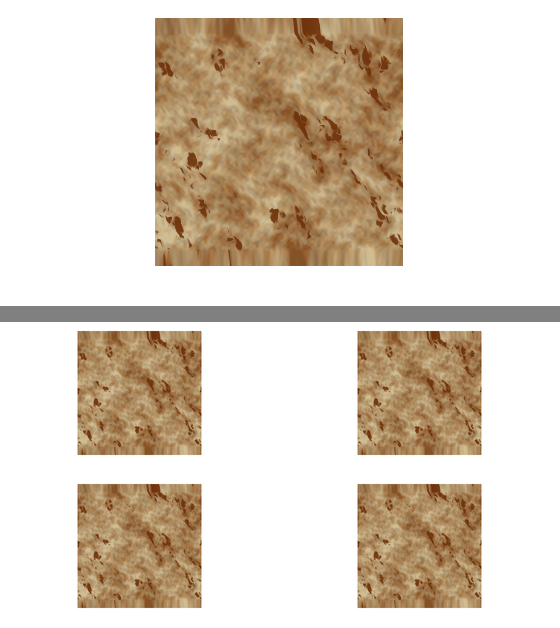
Top: one tile. Bottom: repeated 2 by 2.
Reproduce this texture procedurally as a WebGL 2 fragment shader.

```glsl
#version 300 es
precision highp float;
// Square slab of mottled tan granite with rusty speck clusters on a white ground.

uniform vec2 u_resolution;
out vec4 fragColor;

const float TAU = 6.2831853;

// Slab placement, in canvas heights
const vec2 SLAB_OFFSET = vec2(-0.003, 0.036);   // from the canvas centre
const float SLAB_HALF = 0.405;

// Stone colours, dark to light
const vec3 GROUND = vec3(1.0);
const vec3 RUST = vec3(0.43, 0.19, 0.04);
const vec3 UMBER = vec3(0.52, 0.32, 0.15);
const vec3 BROWN = vec3(0.60, 0.43, 0.26);
const vec3 TAN = vec3(0.65, 0.51, 0.34);
const vec3 SAND = vec3(0.71, 0.59, 0.42);
const vec3 CREAM = vec3(0.76, 0.67, 0.51);
const vec3 IVORY = vec3(0.81, 0.74, 0.58);

// Feature sizes, as whole repeats across the slab
const float MOTTLE_REPEATS = 7.0;
const float CLUSTER_REPEATS = 12.0;
const float SPECK_REPEATS = 32.0;
const float TINT_REPEATS = 22.0;
const float SPECK_RADIUS = 0.80;
const float TINT_AMOUNT = 0.09;
const float STREAK_BAND = 0.06;
const float STREAK_AMOUNT = 0.8;

// Integer turn and zoom, so that every octave still wraps
const mat2 TURN = mat2(2.0, 1.0, -1.0, 2.0);
// Integer shear that leans features down to the right
const mat2 LEAN = mat2(1.0, 1.0, 0.0, 1.0);

vec2 hash2(vec2 p) {
    vec3 q = fract(p.xyx * vec3(0.1031, 0.1030, 0.0973));
    q += dot(q, q.yzx + 33.33);
    return fract((q.xx + q.yz) * q.zy);
}

float wrappedNoise(vec2 p, float period, float seed) {
    vec2 cell = floor(p);
    vec2 f = fract(p);
    f = f * f * (3.0 - 2.0 * f);
    vec2 a = mod(cell, period) + seed;
    vec2 b = mod(cell + 1.0, period) + seed;
    float low = mix(hash2(a).x, hash2(vec2(b.x, a.y)).x, f.x);
    float high = mix(hash2(vec2(a.x, b.y)).x, hash2(b).x, f.x);
    return mix(low, high, f.y);
}

// Layered noise with zero mean and about unit spread
float mottle(vec2 uv) {
    float sum = 0.0;
    float weight = 0.66;
    vec2 p = uv * MOTTLE_REPEATS;
    for (int i = 0; i < 4; i++) {
        sum += weight * (wrappedNoise(p, MOTTLE_REPEATS, 17.0 * float(i)) - 0.5);
        weight *= 0.80;
        p = TURN * p;
    }
    return sum / 0.215;
}

// Cellular noise: signed distance to the nearest speck of random size
float speckDistance(vec2 uv, float cluster) {
    vec2 p = LEAN * uv * SPECK_REPEATS;
    vec2 cell = floor(p);
    float nearest = 2.0;
    for (int y = -1; y <= 1; y++) {
        for (int x = -1; x <= 1; x++) {
            vec2 id = cell + vec2(x, y);
            vec2 wrapped = mod(id, SPECK_REPEATS);
            float size = hash2(wrapped + 91.0).y;
            float d = length(id + hash2(wrapped + 53.0) - p);
            nearest = min(nearest, d - SPECK_RADIUS * size * cluster);
        }
    }
    return nearest;
}

vec3 stoneRamp(float tone) {
    vec3 c = mix(UMBER, BROWN, clamp((tone + 2.5) / 1.13, 0.0, 1.0));
    c = mix(c, TAN, clamp((tone + 1.37) / 0.84, 0.0, 1.0));
    c = mix(c, SAND, clamp(tone + 0.53, 0.0, 1.0));
    c = mix(c, CREAM, clamp((tone - 0.47) / 0.83, 0.0, 1.0));
    return mix(c, IVORY, clamp((tone - 1.3) / 0.9, 0.0, 1.0));
}

vec3 stone(vec2 uv) {
    // Streaked top and bottom bands, then a gentle wrapped warp
    float held = clamp(uv.y, STREAK_BAND, 1.0 - STREAK_BAND);
    uv.y = mix(uv.y, held, STREAK_AMOUNT);
    uv += 0.012 * sin(TAU * (vec2(3.0, 4.0) * uv.yx + vec2(0.1, 0.6)));
    uv += 0.004 * sin(TAU * (vec2(11.0, 13.0) * uv.yx + vec2(5.0, -7.0) * uv));

    // Ragged offset that breaks up the speck outlines
    float rag = wrappedNoise(uv * 70.0, 70.0, 7.0) - 0.5;
    float field = wrappedNoise(LEAN * uv * CLUSTER_REPEATS, CLUSTER_REPEATS, 29.0);
    float cluster = smoothstep(0.58, 0.86, field);
    float d = speckDistance(uv + 0.012 * rag, cluster) + 0.25 * rag;
    float speck = (1.0 - smoothstep(-0.22, 0.12, d)) * smoothstep(0.05, 0.4, cluster);

    vec3 color = stoneRamp(mottle(uv) + 0.1 - 0.7 * cluster);
    float tint = wrappedNoise(TURN * uv * TINT_REPEATS, TINT_REPEATS, 41.0) - 0.5;
    color += TINT_AMOUNT * tint * vec3(0.5, -0.1, -0.6);
    return mix(color, RUST, 0.9 * speck);
}

void main() {
    float pixel = 1.0 / u_resolution.y;
    vec2 p = (gl_FragCoord.xy - 0.5 * u_resolution) * pixel - SLAB_OFFSET;
    float edge = max(abs(p.x), abs(p.y)) - SLAB_HALF;
    float inside = 1.0 - smoothstep(-0.5 * pixel, 0.5 * pixel, edge);
    vec2 uv = 0.5 + 0.5 * p / SLAB_HALF;
    fragColor = vec4(mix(GROUND, stone(uv), inside), 1.0);
}
```
